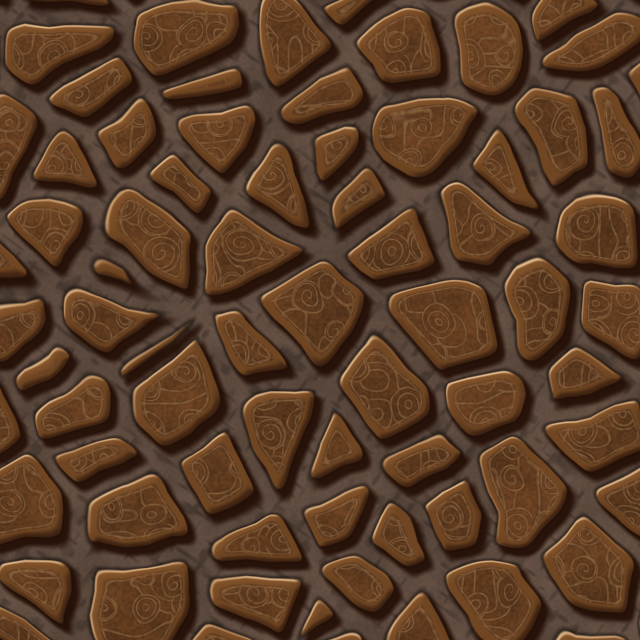
Write a Shadertoy shader that draws this texture.

```glsl
// Bevelled brown stones with engraved swirls, set in dull grey-brown mortar
#define CELL vec2(0.167, 0.143)       // mean spacing of the large stones
#define GAP 0.0105                    // half width of the narrowest joint
#define ROUNDING 200.0                // higher gives sharper stone corners
#define SHADOW_SHIFT vec2(-0.009, 0.011)
#define LINE_WIDTH 0.0013             // half width of engraved lines
#define FACE vec3(0.375, 0.23, 0.12)
#define POLISH vec3(0.44, 0.275, 0.135)
#define ENGRAVING vec3(0.60, 0.435, 0.28)
#define HIGHLIGHT vec3(0.90, 0.74, 0.56)
#define BEVEL_DARK vec3(0.22, 0.12, 0.06)
#define WALL vec3(0.13, 0.05, 0.015)
#define MORTAR vec3(0.365, 0.29, 0.245)

vec2 hash2(vec2 p) {
    vec3 q = fract(p.xyx * vec3(0.1031, 0.1030, 0.0973));
    q += dot(q, q.yzx + 33.33);
    return fract((q.xx + q.yz) * q.zy);
}

// Bilinear noise: its kinks give straight, chipped outlines
vec2 kinkNoise(vec2 p) {
    vec2 i = floor(p), f = fract(p);
    return mix(mix(hash2(i), hash2(i + vec2(1, 0)), f.x),
               mix(hash2(i + vec2(0, 1)), hash2(i + 1.0), f.x), f.y);
}

float noise(vec2 p) {
    vec2 f = fract(p);
    return kinkNoise(floor(p) + f * f * (3.0 - 2.0 * f)).x;
}

// Seed position and weight; kind 0 is a large stone, kind 1 a chip at a joint
vec3 stoneSeed(vec2 cell, float kind) {
    vec2 jitter = hash2(cell + 37.0 * kind + 11.0) - 0.5;
    vec2 pick = hash2(cell + 71.0 * kind + 143.0);
    vec2 offset = kind < 0.5 ? 0.5 + jitter * vec2(0.6, 0.42) : jitter * 0.3;
    offset.x += 0.5 * mod(cell.y, 2.0);
    float weight = kind < 0.5 ? 0.0035 * pick.x : 0.0003;
    float dropRate = kind < 0.5 ? 0.07 : 0.45;
    return vec3((cell + offset) * CELL, pick.y < dropRate ? -1.0 : weight);
}

// Weighted Voronoi stones: x = inside distance, yz = its gradient
vec3 stones(vec2 p, out vec2 id) {
    p += (kinkNoise(p * 10.0) - 0.5) * 0.03 + (kinkNoise(p * 26.0 + 9.0) - 0.5) * 0.011;
    vec2 base = floor(p / CELL);
    vec3 own = vec3(0.0);
    float nearest = 1e9;
    for (int n = 0; n < 50; n++) {
        vec2 cell = base + vec2(n % 5, (n / 5) % 5) - 2.0;
        vec3 s = stoneSeed(cell, float(n / 25));
        float power = dot(p - s.xy, p - s.xy) - s.z;
        if (power < nearest) {
            nearest = power;
            own = s;
            id = cell + 53.0 * float(n / 25);
        }
    }
    float total = 1e-30;
    vec2 slope = vec2(0.0);
    for (int n = 0; n < 50; n++) {
        vec2 cell = base + vec2(n % 5, (n / 5) % 5) - 2.0;
        vec3 s = stoneSeed(cell, float(n / 25));
        vec2 apart = own.xy - s.xy;
        float span = length(apart);
        if (span < 0.0001) continue;
        float d = (dot(p - s.xy, p - s.xy) - s.z - nearest) / (2.0 * span);
        d -= 0.009 * hash2(cell + id * 1.7 + 200.0).x;
        float share = exp(-ROUNDING * d);
        total += share;
        slope += share * apart / span;
    }
    return vec3(-log(total) / ROUNDING - GAP, slope / total);
}

// Distance to engraved lines: spirals in round medallions, flowing contours between
float swirlDistance(vec2 p) {
    const float GRID = 0.062, PITCH = 0.0115, STEP = 0.002;
    vec2 warped = p + 0.012 * vec2(noise(p * 28.0), noise(p * 28.0 + 40.0));
    vec2 base = floor(warped / GRID), toCentre = vec2(1.0), pick = vec2(0.0);
    for (int n = 0; n < 9; n++) {
        vec2 cell = base + vec2(n % 3, n / 3) - 1.0;
        vec2 v = warped - (cell + 0.5 + 0.5 * (hash2(cell + 5.0) - 0.5)) * GRID;
        if (dot(v, v) < dot(toCentre, toCentre)) {
            toCentre = v;
            pick = hash2(cell + 90.0);
        }
    }
    float r = length(toCentre), radius = mix(0.014, 0.029, pick.x);
    float turn = floor(pick.y * 3.0) - 1.0;
    float phase = r / PITCH + turn * atan(toCentre.y, toCentre.x + 1e-6) / 6.28318;
    float spiral = abs(fract(phase) - 0.5) * PITCH;
    float level = noise(p * 19.0);
    vec2 slope = vec2(noise((p + vec2(STEP, 0)) * 19.0), noise((p + vec2(0, STEP)) * 19.0)) - level;
    float contour = abs(fract(level * 3.5) - 0.5) / (3.5 * length(slope) / STEP + 8.0);
    return min(abs(r - radius), r < radius ? spiral : contour);
}

void mainImage(out vec4 fragColor, in vec2 fragCoord) {
    vec2 p = fragCoord / iResolution.y;
    float aa = 1.0 / iResolution.y;
    vec2 id, shadowId;
    vec3 stone = stones(p, id);
    float d = stone.x, castD = stones(p + SHADOW_SHIFT, shadowId).x;
    float facing = dot(-stone.yz, normalize(vec2(-0.55, 0.83)));
    float blotch = noise(p * 14.0) * 0.6 + noise(p * 45.0) * 0.4;
    float grain = noise(p * 260.0) - 0.5;

    // Mortar with dark scratches, contact shade, cast shadow and stone side wall
    vec2 tilted = mat2(0.8, 0.6, -0.6, 0.8) * p;
    float scratch = max(noise(tilted * vec2(35, 110)), noise(tilted.yx * vec2(40, 100) + 7.0));
    vec3 color = MORTAR * (0.88 + 0.25 * blotch + 0.08 * grain);
    color *= 1.0 - 0.22 * smoothstep(0.65, 0.95, scratch);
    color *= 1.0 - 0.5 * smoothstep(-0.007, 0.0, d);
    color = mix(color, WALL, 0.9 * smoothstep(-0.009, 0.002, castD));

    // Engraved face inside a smooth polished margin
    float inner = smoothstep(0.009, 0.013, d);
    vec3 face = mix(POLISH, FACE * (0.82 + 0.36 * blotch + 0.22 * grain), inner);
    float lines = min(swirlDistance(p + hash2(id + 17.0) * 6.0), abs(d - 0.014));
    float chalk = 0.45 + 0.55 * noise(p * 170.0);
    face *= 1.0 - 0.13 * inner * smoothstep(0.004, 0.001, lines);
    face = mix(face, ENGRAVING, 0.75 * chalk * inner * smoothstep(LINE_WIDTH + aa, LINE_WIDTH - aa, lines));

    // Bevel: bright rim towards the upper left, dark slope towards the lower right
    float lit = smoothstep(0.1, 0.9, facing), unlit = smoothstep(0.0, 0.8, -facing);
    face = mix(face, BEVEL_DARK, 0.85 * unlit * smoothstep(0.011, 0.002, d));
    face += vec3(0.15, 0.11, 0.07) * lit * exp(-max(d, 0.0) / 0.007);
    float rim = smoothstep(0.0045, 0.0015, d) * (0.5 + 0.5 * noise(p * 17.0 + 30.0));
    face = mix(face, HIGHLIGHT, rim * lit);

    color = mix(color, face, smoothstep(-aa, aa, d));
    fragColor = vec4(clamp(color, 0.0, 1.0), 1.0);
}
```
